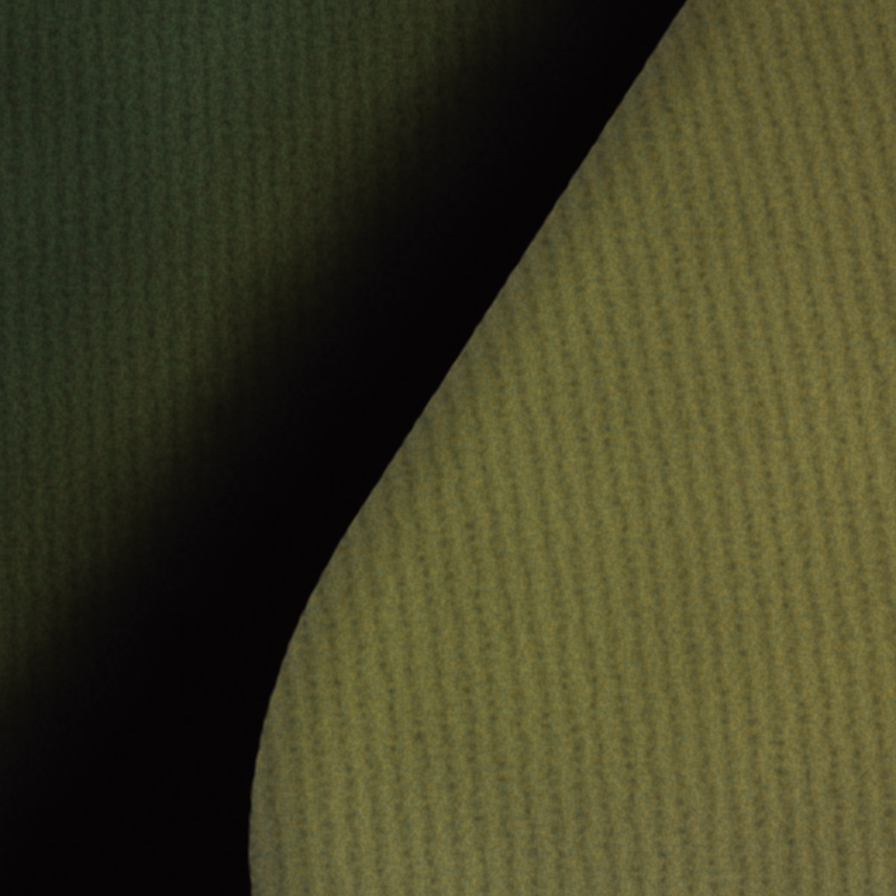
This texture is drawn by a three.js fragment shader. Its source:

```glsl
// Two folds of ribbed olive knit with a deep shadow running between them.
// A curved profile cuts the lit front fold; the back fold fades into the gap,
// and both carry rows of stitches broken up by gradient noise.

#define FRONT_RIBS 35.0
#define BACK_RIBS 42.0
#define STITCH_ROWS 62.0
#define RIB_DEPTH 0.11
#define STITCH_DEPTH 0.16
#define GRAIN 0.26
#define EDGE_SOFT 0.0025
#define FRONT_COLOR vec3(0.402, 0.392, 0.212)
#define BACK_COLOR vec3(0.172, 0.205, 0.132)
#define GAP_COLOR vec3(0.026, 0.014, 0.017)

varying vec2 vUv;

vec2 hashGradient(vec2 cell) {
  vec3 q = fract(cell.xyx * vec3(0.1031, 0.1030, 0.0973));
  q += dot(q, q.yzx + 33.33);
  float angle = 6.2832 * fract((q.x + q.y) * q.z);
  return vec2(cos(angle), sin(angle));
}

// Gradient noise, roughly -0.7 to 0.7
float noise(vec2 p) {
  vec2 i = floor(p);
  vec2 f = fract(p);
  vec2 w = f * f * f * (f * (f * 6.0 - 15.0) + 10.0);
  float a = dot(hashGradient(i), f);
  float b = dot(hashGradient(i + vec2(1.0, 0.0)), f - vec2(1.0, 0.0));
  float c = dot(hashGradient(i + vec2(0.0, 1.0)), f - vec2(0.0, 1.0));
  float d = dot(hashGradient(i + vec2(1.0, 1.0)), f - vec2(1.0, 1.0));
  return mix(mix(a, b, w.x), mix(c, d, w.x), w.y);
}

// Horizontal position of the front fold's rim: a line that bows upright below
float rimX(float y) {
  float bow = max(0.0, 1.0 - y / 0.42);
  return 0.126 + 0.64 * y + 0.155 * bow * bow;
}

// Brightness factor of the knit; p.x crosses the ribs, p.y runs along them
float knit(vec2 p, float ribs) {
  vec2 wobble = vec2(noise(p * 34.0), noise(p * 34.0 + 17.0));
  vec2 q = p * vec2(ribs, STITCH_ROWS) + wobble * vec2(0.28, 0.6);
  float furrow = 0.5 + 0.5 * cos(6.2832 * q.x);
  float row = 0.5 + 0.5 * cos(6.2832 * (q.y + 0.5 * floor(q.x + 0.5)));
  float strength = 0.65 + 0.9 * noise(p * vec2(65.0, 80.0) + 41.0);
  float dash = pow(furrow, 4.0) * row * strength;
  return 1.0 + RIB_DEPTH * (0.42 - furrow) - STITCH_DEPTH * dash;
}

// Fibre grain at two sizes
float fibres(vec2 p) {
  return 0.55 * noise(p * vec2(150.0, 120.0)) + 0.45 * noise(p * 260.0 + 9.0);
}

vec3 frontFold(vec2 p, float inside) {
  // Ribs lean more toward the top
  vec2 cloth = vec2(p.x + 0.08 * p.y + 0.09 * p.y * p.y, p.y - 0.15 * p.x);
  float patches = noise(p * 5.0 + 3.0);
  vec3 color = FRONT_COLOR * (1.0 + 0.07 * patches);
  color *= mix(1.04, 0.89, smoothstep(0.45, 1.05, p.y));
  color *= mix(0.80, 1.0, smoothstep(0.0, 0.09, inside));
  // Warmer right side, greyer base and rim
  color += vec3(0.018, 0.004, 0.005) * smoothstep(0.5, 1.0, p.x);
  float grey = 0.022 * smoothstep(0.25, 0.0, p.y) + 0.025 * smoothstep(0.05, 0.0, inside);
  color.b += grey;
  color *= knit(cloth, FRONT_RIBS) * (1.0 + GRAIN * fibres(p));
  color += vec3(0.035, 0.005, -0.025) * noise(p * 95.0 + 27.0);
  return color;
}

vec3 backFold(vec2 p) {
  // Distance across the slanted shadow line, positive inside the gap
  float across = (p.x - 0.73 * (p.y - 0.15)) * 0.81;
  across += 0.018 * noise(p * 9.0) + 0.008 * noise(p * 38.0);
  vec2 cloth = vec2(p.x + 0.035 * p.y, p.y + 0.1 * p.x);
  vec3 color = BACK_COLOR * (1.0 + 0.16 * noise(p * 6.0 + 12.0));
  // Olive band before the cloth turns away from the light
  float band = smoothstep(-0.30, -0.06, across);
  color = mix(color, vec3(0.182, 0.187, 0.095), 0.75 * band);
  color *= mix(0.92, 1.05, smoothstep(0.0, 0.25, p.x));
  color *= knit(cloth, BACK_RIBS) * (1.0 + 1.6 * GRAIN * fibres(p + 3.0));
  color += vec3(-0.012, 0.016, 0.004) * noise(p * 80.0 + 5.0);
  // Deep shadow with a faint cool sheen on its outer side
  float lit = 1.0 - smoothstep(-0.135, 0.035, across);
  float sheen = smoothstep(-0.04, 0.01, across) * (1.0 - smoothstep(0.01, 0.10, across));
  vec3 gap = GAP_COLOR + vec3(0.012, 0.018, 0.016) * sheen;
  gap *= 1.0 + 0.5 * fibres(p + 7.0);
  return mix(gap, color, lit);
}

void main() {
  vec2 p = vUv;
  float inside = (p.x - rimX(p.y)) * 0.86;
  inside += 0.0015 * noise(p * 70.0);
  float cover = smoothstep(-EDGE_SOFT, EDGE_SOFT, inside);
  vec3 color = mix(backFold(p), frontFold(p, inside), cover);
  gl_FragColor = vec4(clamp(color, 0.0, 1.0), 1.0);
}
```
